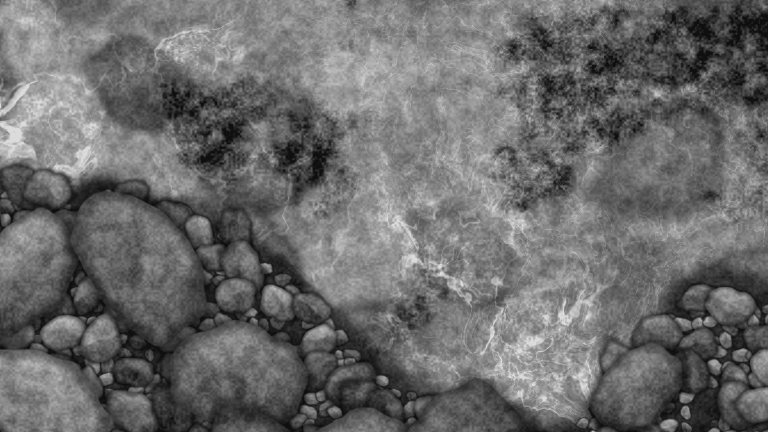
Give the GLSL for this texture, as a Shadertoy shader.

```glsl
float hash(vec2 p) {
    vec3 q = fract(p.xyx * 0.1031);
    q += dot(q, q.yzx + 33.33);
    return fract((q.x + q.y) * q.z);
}

float noise(vec2 p) {
    vec2 i = floor(p), f = fract(p);
    f = f * f * (3.0 - 2.0 * f);
    return mix(mix(hash(i), hash(i + vec2(1, 0)), f.x),
               mix(hash(i + vec2(0, 1)), hash(i + vec2(1, 1)), f.x), f.y);
}

float fbm(vec2 p) {
    float sum = 0.0, amp = 0.5;
    for (int i = 0; i < 5; i++) {
        sum += amp * noise(p);
        p = mat2(1.6, 1.2, -1.2, 1.6) * p + 17.3;
        amp *= 0.52;
    }
    return sum;
}

// Thin bright lines along the mid level of the noise
float ridge(vec2 p, float width) {
    return 1.0 - smoothstep(0.0, width, abs(fbm(p) - 0.5));
}

// Height of the waterline: a bank at the left, a smaller one at the right
float shore(float x) {
    return 0.04 + 0.56 * smoothstep(1.2, 0.3, x) + 0.32 * smoothstep(1.25, 1.65, x);
}

// Rounded polygon: below 1 inside, 1 on the rim
float stoneShape(vec2 q, vec2 id) {
    float sum = 0.0;
    for (int k = 0; k < 7; k++) {
        float a = (float(k) + 0.6 * hash(id + float(k) * 3.7)) * 0.8976;
        float reach = mix(0.8, 1.1, hash(id + float(k) * 5.1 + 40.0));
        sum += pow(max(dot(q, vec2(cos(a), sin(a))) / reach, 0.0), 7.0);
    }
    return pow(sum + 1e-6, 1.0 / 7.0);
}

// Paints one layer of jittered stones over the ground, nearer rows last
float layStones(float ground, vec2 p, float scale, float density, float seed,
                float reach, float softness, float opacity, float grain) {
    vec2 cell = floor(p * scale);
    for (int j = 1; j >= -1; j--)
    for (int i = -1; i <= 1; i++) {
        vec2 id = cell + vec2(i, j) + seed;
        vec2 centre = cell + vec2(i, j) + 0.25 + 0.5 * vec2(hash(id + 7.0), hash(id + 19.0));
        vec2 place = centre / scale;
        if (hash(id) > density || place.y > shore(place.x) + reach) continue;

        float size = mix(0.42, 0.72, hash(id + 31.0));
        float angle = 2.4 * hash(id + 43.0) - 1.4;
        vec2 q = (p * scale - centre) / size;
        vec2 r = mat2(cos(angle), -sin(angle), sin(angle), cos(angle)) * q;
        float rim = stoneShape(r * vec2(0.88, 1.2), id) + 0.16 * (noise(q * 3.0 + id) - 0.5);
        float edge = 1.2 * scale / (size * iResolution.y) + softness;

        // Tone, light from above, tilted facets and surface grain
        float tone = mix(0.27, 0.54, hash(id + 59.0));
        tone *= 0.98 + 0.22 * q.y - 0.1 * q.x;
        tone += 0.1 * (smoothstep(-0.1, 0.1, r.y + 0.4 * r.x + 0.5 * noise(r * 2.0 + id) - 0.25) - 0.5);
        tone += 0.6 * grain;
        tone *= 1.0 - 0.45 * smoothstep(0.72, 1.02, rim);

        ground *= 1.0 - 0.5 * opacity * smoothstep(1.25, 0.95, rim);
        ground = mix(ground, tone, opacity * smoothstep(1.0 + edge, 1.0 - edge, rim));
    }
    return ground;
}

void mainImage(out vec4 fragColor, in vec2 fragCoord) {
    vec2 p = fragCoord / iResolution.y;
    float above = p.y - shore(p.x);
    vec2 warp = vec2(fbm(p * 5.0), fbm(p * 5.0 + 31.0)) - 0.5;
    vec2 flow = p + 0.22 * warp;
    float grain = 0.55 * (fbm(p * 38.0) - 0.5) + 0.22 * (noise(p * 190.0) - 0.5);

    // Shallow water over a speckled bed
    float water = 0.485 + 0.05 * smoothstep(0.3, 1.0, p.y);
    water += 0.35 * (fbm(flow * 6.0 + 3.0) - 0.5) + 0.5 * grain;
    water += 0.09 * ridge(flow * 28.0, 0.05) * smoothstep(0.7, 1.4, p.x + 0.4 * p.y);

    // Sunken boulders and dark mottled wet rock
    water = layStones(water, p + 0.06 * warp, 4.2, 0.5, 80.0, 9.0, 0.13, 0.42, grain);
    float wet = smoothstep(0.53, 0.7, fbm(p * vec2(4.0, 5.5) + 11.0));
    wet = max(wet, smoothstep(0.2, 0.06, length((p - vec2(1.79, 0.88)) * vec2(1.0, 0.6)) + 0.3 * warp.x));
    water -= wet * (0.2 - 0.7 * grain);

    // Foam: torn threads and churned patches near the waterline
    float surf = exp(-pow((above - 0.13) / 0.26, 2.0)) * smoothstep(1.75, 1.0, p.x);
    float patches = smoothstep(0.4, 0.65, fbm(flow * 4.5 + 50.0));
    float threads = ridge(flow * vec2(9.0, 7.0) + 20.0, 0.045);
    float lace = ridge(flow * 22.0 + 70.0, 0.07);
    water += (0.05 + 0.24 * surf) * threads * (0.4 + patches);
    water += surf * patches * (0.2 * lace + 0.1 + 0.8 * max(grain, 0.0));
    water = min(water, 0.86);

    // Dry bank: dark gaps, then pebbles, cobbles and boulders
    float bank = smoothstep(0.02, -0.06, above + 0.15 * warp.y);
    float tone = mix(water, 0.15 + 0.4 * grain, bank);
    tone = layStones(tone, p, 30.0, 0.8, 10.0, -0.05, 0.0, 1.0, grain);
    tone = layStones(tone, p, 11.5, 0.75, 25.0, -0.02, 0.0, 1.0, grain);
    tone = layStones(tone, p, 4.3, 0.55, 47.0, -0.06, 0.0, 1.0, grain);

    fragColor = vec4(vec3(clamp(tone, 0.06, 0.9)), 1.0);
}
```
